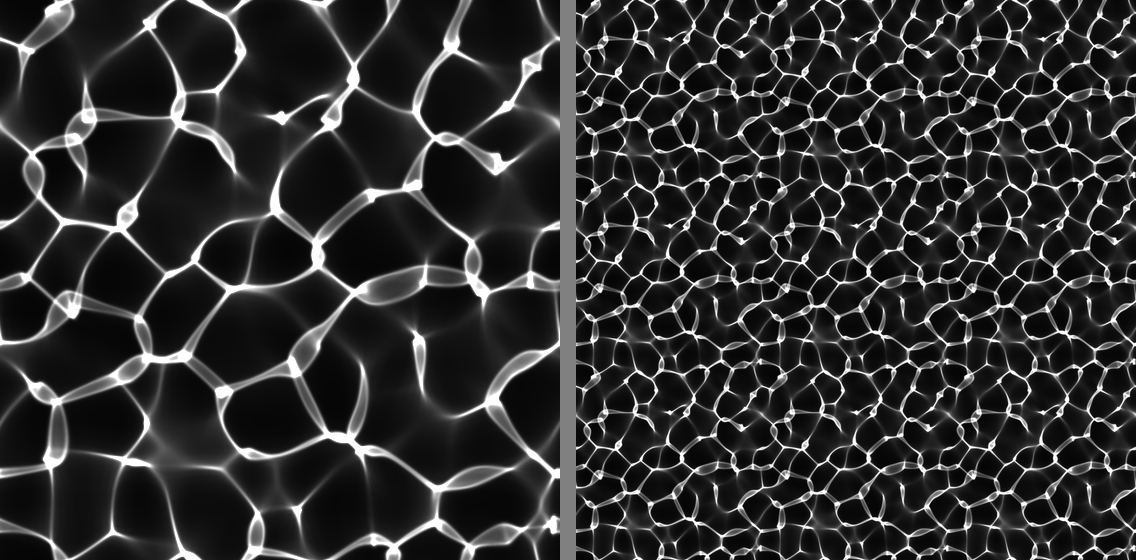
Left: one tile. Right: repeated 3 by 3.
A WebGL 2 fragment shader for this texture:

```glsl
#version 300 es
precision highp float;
precision highp int;
// Water caustics: a smooth wrapping height field bends a sheet of light.
// Each small patch of the sheet lands as a stretched Gaussian spot, and the
// overlapping spots add up to bright folds, ribbons and knots.

uniform vec2 u_resolution;
out vec4 fragColor;

const int LATTICE = 20;     // height knots per side, so the field repeats
const int PATCHES = 5;      // light patches per lattice cell and axis
const float FOCUS = 1.1;    // how strongly slopes deflect the light

// Random knot height in -1..1, wrapping at the canvas edges
float knot(ivec2 p) {
    p = (p + LATTICE) % LATTICE;
    uint n = uint(p.x + LATTICE * p.y + 1777) * 747796405u + 2891336453u;
    n = ((n >> ((n >> 28u) + 4u)) ^ n) * 277803737u;
    n = (n >> 22u) ^ n;
    return float(n & 65535u) / 32767.5 - 1.0;
}

vec4 knotColumn(ivec2 p) {
    return vec4(knot(p), knot(p + ivec2(0, 1)), knot(p + ivec2(0, 2)), knot(p + ivec2(0, 3)));
}

// Cubic B-spline weights with their first and second derivatives
vec4 spline(float t) {
    float s = 1.0 - t;
    return vec4(s * s * s, (3.0 * t - 6.0) * t * t + 4.0, (3.0 * s - 6.0) * s * s + 4.0, t * t * t) / 6.0;
}

vec4 splineSlope(float t) {
    float s = 1.0 - t;
    return vec4(-s * s, (3.0 * t - 4.0) * t, (4.0 - 3.0 * s) * s, t * t) / 2.0;
}

vec4 splineBend(float t) {
    return vec4(1.0 - t, 3.0 * t - 2.0, 1.0 - 3.0 * t, t);
}

// Light arriving at a point from all patches of one lattice cell
float cellLight(vec2 point, ivec2 cell, float blur) {
    ivec2 corner = cell - 1;
    mat4 knots = mat4(knotColumn(corner), knotColumn(corner + ivec2(1, 0)),
                      knotColumn(corner + ivec2(2, 0)), knotColumn(corner + ivec2(3, 0)));
    float size = 1.0 / float(PATCHES);
    float spread = 0.3025 * size * size;
    float light = 0.0;
    for (int i = 0; i < PATCHES; i++) {
        float u = (float(i) + 0.5) * size;
        vec4 level = knots * spline(u);
        vec4 slopeX = knots * splineSlope(u);
        vec4 bendX = knots * splineBend(u);
        for (int j = 0; j < PATCHES; j++) {
            float v = (float(j) + 0.5) * size;
            vec4 w = spline(v);
            vec4 dw = splineSlope(v);

            // Where the patch lands, and how it is stretched on the way
            vec2 deflection = FOCUS * vec2(dot(slopeX, w), dot(level, dw));
            vec2 d = point - (vec2(cell) + vec2(u, v) + deflection);
            float a = 1.0 + FOCUS * dot(bendX, w);
            float b = FOCUS * dot(slopeX, dw);
            float c = 1.0 + FOCUS * dot(level, splineBend(v));

            // Covariance of the spot, softened by the blur
            float xx = spread * (a * a + b * b) + blur * blur;
            float yy = spread * (b * b + c * c) + blur * blur;
            float xy = spread * b * (a + c);
            float det = xx * yy - xy * xy;
            float q = (yy * d.x * d.x - 2.0 * xy * d.x * d.y + xx * d.y * d.y) / det;
            light += exp(-0.5 * q) * inversesqrt(det);
        }
    }
    return light * size * size / 6.28319;
}

void main() {
    vec2 point = gl_FragCoord.xy / u_resolution * float(LATTICE);
    float blur = max(0.036, 0.4 * float(LATTICE) / u_resolution.x);

    // Gather from every cell whose light can reach this point
    ivec2 first = ivec2(floor(point - 1.5));
    float light = 0.0;
    for (int y = 0; y < 4; y++) {
        for (int x = 0; x < 4; x++) {
            light += cellLight(point, first + ivec2(x, y), blur);
        }
    }
    float grey = clamp(0.215 * light - 0.008, 0.0, 1.0);
    fragColor = vec4(vec3(grey), 1.0);
}
```
